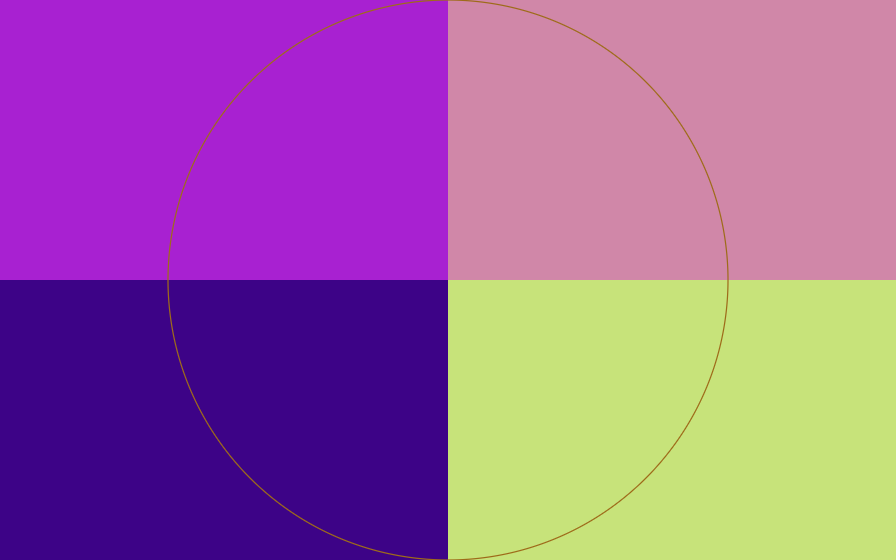
This background is drawn by a Shadertoy shader. Its source:

```glsl
// Four flat colour quadrants under a thin brown ring that spans the canvas height.

// Share of a pixel that lies inside, from a signed distance (negative inside)
float coverage(float dist, float pixel) {
    return clamp(0.5 - dist / pixel, 0.0, 1.0);
}

void mainImage(out vec4 fragColor, in vec2 fragCoord) {
    // Centred coordinates, one unit per canvas height
    vec2 p = (fragCoord - 0.5 * iResolution.xy) / iResolution.y;
    float pixel = 1.0 / iResolution.y;

    // Quadrants
    float right = coverage(-p.x, pixel);
    float top = coverage(-p.y, pixel);
    vec3 lowerRow = mix(vec3(0.24, 0.01, 0.53), vec3(0.78, 0.89, 0.48), right);
    vec3 upperRow = mix(vec3(0.66, 0.13, 0.82), vec3(0.815, 0.53, 0.66), right);
    vec3 color = mix(lowerRow, upperRow, top);

    // Ring outline, drawn as the area between two discs
    float radius = length(p);
    float halfWidth = 0.0011;
    float ring = coverage(radius - 0.5 - halfWidth, pixel)
               - coverage(radius - 0.5 + halfWidth, pixel);
    color = mix(color, vec3(0.62, 0.42, 0.10), ring);

    fragColor = vec4(color, 1.0);
}
```
